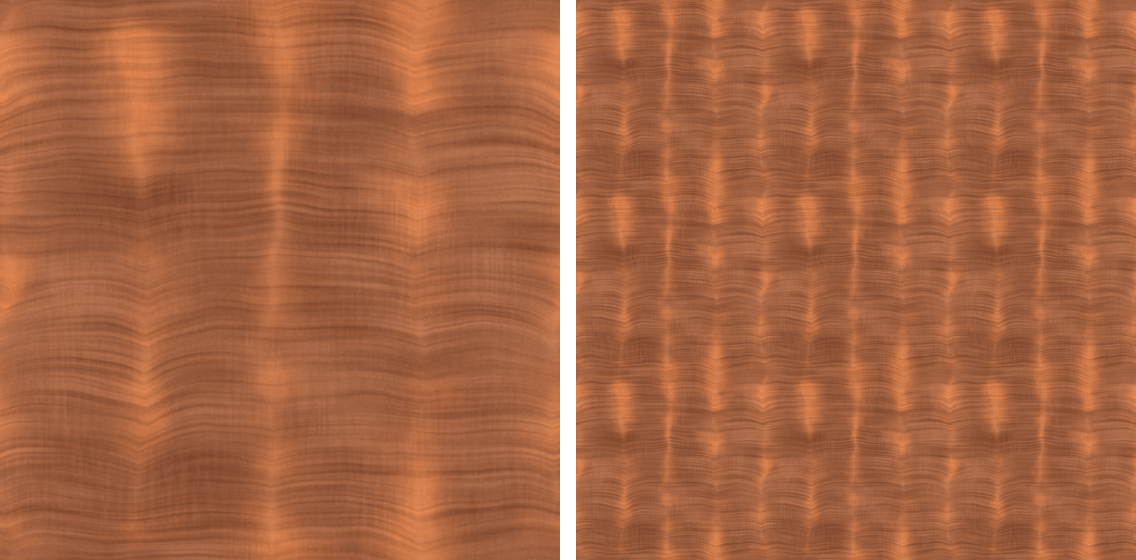
Left, the tile; right, the same tile 3 across and 3 down.
This texture is drawn by a Shadertoy shader. Its source:

```glsl
const vec3 DARK_WOOD = vec3(0.460, 0.245, 0.152);
const vec3 LIGHT_WOOD = vec3(0.735, 0.465, 0.322);
const vec3 GLOW_WOOD = vec3(0.835, 0.487, 0.288);
const vec3 CREST_WOOD = vec3(0.890, 0.575, 0.395);
const float TAU = 6.2831853;
const float RIDGES = 4.0;          // vertical ridges across the tile
const float RIDGE_SWAY = 0.22;     // sideways drift, in ridge spacings
const float BEND = 0.062;          // how far grain lines dip at a ridge
const float WAVE = 0.020;          // broad undulation of the grain
const float RIPPLE = 0.007;        // small undulation of the grain
const float CLOUD_CONTRAST = 0.78;
const float BAND_CONTRAST = 0.17;
const float LINE_CONTRAST = 0.29;
const float FIBRE_CONTRAST = 0.10;
const float PORE_CONTRAST = 0.10;
const float GLOW_STRENGTH = 0.85;

// Integer hash to 0..1
float hash(vec2 cell, uint seed) {
    uvec2 q = uvec2(ivec2(cell)) * uvec2(1597334677u, 3812015801u);
    uint h = q.x ^ q.y ^ (seed * 2654435769u);
    h = (h ^ (h >> 16)) * 2146121005u;
    h = (h ^ (h >> 15)) * 2221713035u;
    h ^= h >> 16;
    return float(h >> 8) / 16777216.0;
}

// Value noise that wraps after a whole number of cells
float noise(vec2 uv, vec2 cells, uint seed) {
    vec2 p = uv * cells;
    vec2 i = floor(p);
    vec2 f = p - i;
    f = f * f * f * (f * (f * 6.0 - 15.0) + 10.0);
    vec2 a = mod(i, cells);
    vec2 b = mod(i + 1.0, cells);
    float low = mix(hash(a, seed), hash(vec2(b.x, a.y), seed), f.x);
    float high = mix(hash(vec2(a.x, b.y), seed), hash(b, seed), f.x);
    return mix(low, high, f.y);
}

float fbm(vec2 uv, vec2 cells, uint seed) {
    float sum = 0.0;
    float weight = 0.55;
    for (uint k = 0u; k < 4u; k++) {
        sum += weight * noise(uv, cells, seed + k);
        cells *= 2.0;
        weight *= 0.5;
    }
    return sum / 1.03;
}

// Long streaks along x; each row is shifted so their ends do not line up
float streaks(vec2 uv, vec2 cells, uint seed) {
    float y = uv.y * cells.y;
    float f = smoothstep(0.0, 1.0, fract(y));
    vec2 rows;
    for (int k = 0; k < 2; k++) {
        float row = mod(floor(y) + float(k), cells.y);
        float x = uv.x * cells.x + hash(vec2(row, 0.0), seed + 50u);
        float a = hash(vec2(mod(floor(x), cells.x), row), seed);
        float b = hash(vec2(mod(floor(x) + 1.0, cells.x), row), seed);
        rows[k] = mix(a, b, smoothstep(0.0, 1.0, fract(x)));
    }
    return mix(rows.x, rows.y, f);
}

void mainImage(out vec4 fragColor, in vec2 fragCoord) {
    vec2 uv = fragCoord / iResolution.xy;

    // Distance to the nearest swaying ridge
    float sway = RIDGE_SWAY * (fbm(uv, vec2(4.0, 6.0), 1u) - 0.5);
    float side = fract(uv.x * RIDGES + sway + 0.5) - 0.5;
    float ridge = sqrt(side * side + 0.0006);

    // Grain height: broad waves plus a cusp at every ridge
    float dip = BEND * (noise(uv, vec2(4.0, 5.0), 7u) - 0.25);
    vec2 grain = uv;
    grain.y += dip * exp(-ridge * 5.0);
    grain.y += WAVE * (noise(uv, vec2(5.0, 4.0), 9u) - 0.5);
    grain.y += RIPPLE * (noise(uv, vec2(15.0, 17.0), 11u) - 0.5);

    // Clouds, soft bands, dense even lines
    float cloud = fbm(mix(uv, grain, 0.5), vec2(4.0, 6.0), 15u) - 0.5;
    float bands = streaks(grain, vec2(3.0, 64.0), 21u) - 0.5;
    float midLines = streaks(grain, vec2(5.0, 140.0), 23u) - 0.5;
    float fineLines = streaks(grain, vec2(7.0, 250.0), 25u) - 0.5;
    float darkLines = smoothstep(0.50, 0.95, streaks(grain, vec2(4.0, 170.0), 27u));
    float patches = 0.65 + 0.7 * noise(uv, vec2(6.0, 9.0), 29u);

    // Faint cross fibres and pores
    float fibres = streaks(uv.yx, vec2(22.0, 240.0), 31u) - 0.5;
    fibres *= 2.0 * noise(uv, vec2(9.0, 8.0), 33u);
    float pores = noise(uv, vec2(256.0, 256.0), 35u) - 0.5;

    float lines = BAND_CONTRAST * bands;
    lines += LINE_CONTRAST * (0.8 * midLines + 0.7 * fineLines - 0.6 * darkLines);
    float tone = 0.53 + CLOUD_CONTRAST * cloud + patches * lines;
    tone += FIBRE_CONTRAST * fibres + PORE_CONTRAST * pores;

    // Satin glow: ragged halo, strongest near the top
    float top = 0.5 + 0.5 * cos(TAU * (uv.y - 0.95));
    top *= top;
    float shine = smoothstep(0.25, 0.80, fbm(uv, vec2(4.0, 8.0), 41u) + 0.20 * top);
    float spread = mix(0.06, 0.26, noise(uv, vec2(8.0, 9.0), 47u)) + 0.10 * top;
    float ragged = 1.1 * (fbm(grain, vec2(9.0, 12.0), 57u) - 0.5);
    float halo = smoothstep(0.08, 1.0, exp(-ridge / spread) + ragged * exp(-ridge * 3.5));
    float glow = GLOW_STRENGTH * shine * halo * (1.0 + 0.3 * top);

    // Narrow bright crest, broken along its length
    float crest = exp(-ridge * 30.0) * smoothstep(0.3, 0.9, noise(uv, vec2(4.0, 15.0), 51u));

    vec3 color = mix(DARK_WOOD, LIGHT_WOOD, tone);
    vec3 lit = GLOW_WOOD * (1.0 + 0.38 * (tone - 0.5));
    color = mix(color, lit, clamp(glow, 0.0, 0.85));
    color = mix(color, CREST_WOOD, 0.55 * crest);
    fragColor = vec4(clamp(color, 0.0, 1.0), 1.0);
}
```
